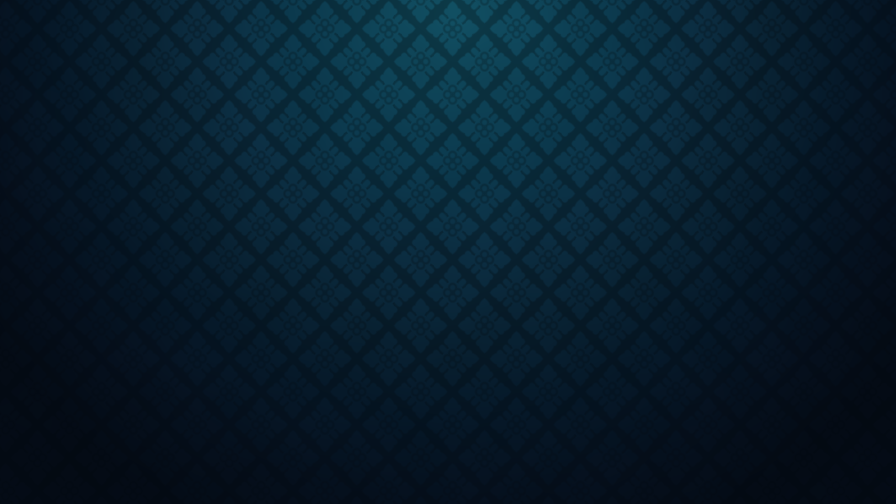
Reproduce this pattern procedurally as a WebGL 2 fragment shader.

```glsl
#version 300 es
precision highp float;
// Damask wallpaper: staggered four-petal flowers parted by a broad dark lattice.
// Each flower is a union of folded distance shapes, tinted by a teal glow
// that falls from the top centre into near-black navy, fading the print.

uniform vec2 u_resolution;
out vec4 fragColor;

// Layout, in canvas heights
const vec2 PERIOD = vec2(0.1267, 0.1310);       // about 14 across, 7.6 down
const vec2 PATTERN_ORIGIN = vec2(0.0725, 0.6157); // x is from the centre line

// Flower, in repeats; lobes are x, y, radius
const float CORE_RADIUS = 0.175;
const vec2 PETAL_HALF_SIZE = vec2(0.160, 0.095);
const float PETAL_CENTRE = 0.255;
const vec3 SIDE_LOBE = vec3(0.255, 0.080, 0.055);
const vec3 CORNER_LOBE = vec3(0.150, 0.150, 0.066);
const vec3 EYE_PETAL = vec3(0.078, 0.0, 0.056);
const float EYE_LINE = 0.017;
const float EYE_DOT = 0.030;
const vec2 NOTCH_START = vec2(0.165, 0.082);
const vec2 NOTCH_END = vec2(0.225, 0.145);
const float NOTCH_WIDTH = 0.015;

// Shading
const float LATTICE_SHADE = 0.82;
const float FLOWER_SHADE = 1.13;
const float CUT_STRENGTH = 0.75;
const float DARK_FADE = 0.55;
const float EDGE_SOFTNESS = 0.018;
const float WEAR = 0.06;
const float WEAR_SCALE = 9.0;
const vec2 GLOW_CENTRE = vec2(0.01, 1.0);
const float GLOW_STEP = 0.165;
const int TONES = 8;
const vec3 GLOW[TONES] = vec3[TONES](
    vec3(0.06, 0.275, 0.34), vec3(0.05, 0.237, 0.305),
    vec3(0.04, 0.20, 0.27), vec3(0.04, 0.16, 0.23),
    vec3(0.03, 0.12, 0.18), vec3(0.02, 0.087, 0.145),
    vec3(0.02, 0.06, 0.11), vec3(0.014, 0.042, 0.08));

vec2 hashGradient(vec2 p) {
    vec3 h = fract(p.xyx * vec3(0.1031, 0.1030, 0.0973));
    h += dot(h, h.yzx + 33.33);
    float angle = 6.2832 * fract((h.x + h.y) * h.z);
    return vec2(cos(angle), sin(angle));
}

float gradientNoise(vec2 p) {
    vec2 i = floor(p), f = fract(p);
    vec2 u = f * f * f * (f * (f * 6.0 - 15.0) + 10.0);
    vec2 e = vec2(1.0, 0.0);
    float low = mix(dot(hashGradient(i), f),
                    dot(hashGradient(i + e.xy), f - e.xy), u.x);
    float high = mix(dot(hashGradient(i + e.yx), f - e.yx),
                     dot(hashGradient(i + e.xx), f - e.xx), u.x);
    return mix(low, high, u.y);
}

float circle(vec2 p, vec3 c) {
    return length(p - c.xy) - c.z;
}

float segment(vec2 p, vec2 a, vec2 b) {
    vec2 ab = b - a;
    return length(p - a - ab * clamp(dot(p - a, ab) / dot(ab, ab), 0.0, 1.0));
}

// Pointed leaf along x: the overlap of two large circles
float leaf(vec2 p, vec2 halfSize) {
    float offset = dot(halfSize, halfSize * vec2(1.0, -1.0)) / (2.0 * halfSize.y);
    return length(vec2(p.x, abs(p.y) + offset)) - offset - halfSize.y;
}

float coverage(float d, float blur) {
    return 1.0 - smoothstep(-blur, blur, d);
}

// Offset from the nearest centre of the staggered grid
vec2 diamondCell(vec2 p) {
    vec2 a = p - floor(p + 0.5);
    vec2 b = fract(p) - 0.5;
    return abs(a.x) + abs(a.y) < abs(b.x) + abs(b.y) ? a : b;
}

vec3 glowColour(float r) {
    vec3 colour = GLOW[0];
    for (int i = 1; i < TONES; i++) {
        colour = mix(colour, GLOW[i], clamp(r - float(i - 1), 0.0, 1.0));
    }
    return colour;
}

void main() {
    vec2 p = (gl_FragCoord.xy - vec2(0.5 * u_resolution.x, 0.0)) / u_resolution.y;
    float blur = max(EDGE_SOFTNESS, 0.8 / (u_resolution.y * PERIOD.x));

    // Fold the eight-way symmetry into one wedge
    vec2 q = abs(diamondCell((p - PATTERN_ORIGIN) / PERIOD));
    if (q.y > q.x) q = q.yx;

    // Trefoil petals and corner lobes around a core
    float flower = min(length(q) - CORE_RADIUS,
                       leaf(q - vec2(PETAL_CENTRE, 0.0), PETAL_HALF_SIZE));
    flower = min(flower, min(circle(q, SIDE_LOBE), circle(q, CORNER_LOBE)));

    // Outlined quatrefoil eye and slits between the lobes
    float cut = min(abs(circle(q, EYE_PETAL)) - EYE_LINE, length(q) - EYE_DOT);
    cut = min(cut, segment(q, NOTCH_START, NOTCH_END) - NOTCH_WIDTH);
    float ink = coverage(flower, blur) * (1.0 - CUT_STRENGTH * coverage(cut, blur));

    // The print sinks into the ground away from the glow
    float r = length((p - GLOW_CENTRE) * vec2(1.04, 1.0)) / GLOW_STEP;
    float contrast = 1.0 - DARK_FADE * smoothstep(3.0, 7.0, r);
    float shade = 1.0 + contrast * (mix(LATTICE_SHADE, FLOWER_SHADE, ink) - 1.0);
    shade *= 1.0 + WEAR * gradientNoise(p * WEAR_SCALE);
    fragColor = vec4(glowColour(r) * shade, 1.0);
}
```
